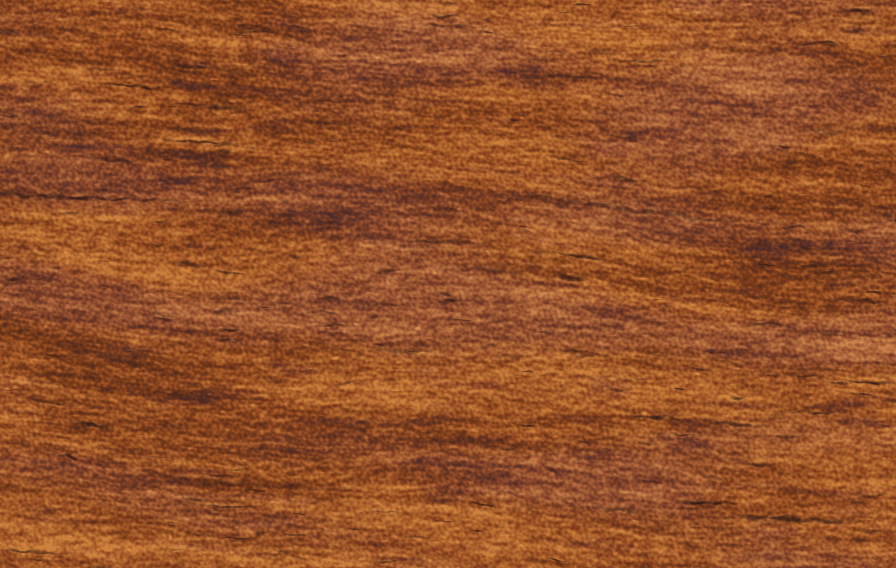
This texture is drawn by a WebGL 1 fragment shader. Its source:

```glsl
precision highp float;

uniform vec2 u_resolution;

const vec3 UMBER = vec3(0.32, 0.165, 0.11);
const vec3 RUSSET = vec3(0.48, 0.232, 0.10);
const vec3 CHESTNUT = vec3(0.60, 0.312, 0.135);
const vec3 HONEY = vec3(0.75, 0.455, 0.21);
const vec3 PORE = vec3(0.17, 0.09, 0.085);
const mat2 SKEW = mat2(0.83, 0.56, -0.56, 0.83);

float hash(vec2 p) {
  vec3 q = fract(vec3(p.xyx) * 0.1031);
  q += dot(q, q.yzx + 33.33);
  return fract((q.x + q.y) * q.z);
}

vec2 gradient(vec2 cell) {
  float angle = 6.2832 * hash(cell + 17.0);
  return vec2(cos(angle), sin(angle));
}

// Gradient noise, roughly -0.7 to 0.7
float noise(vec2 p) {
  vec2 i = floor(p);
  vec2 f = p - i;
  vec2 u = f * f * f * (f * (f * 6.0 - 15.0) + 10.0);
  vec2 e = vec2(1.0, 0.0);
  float a = dot(gradient(i), f);
  float b = dot(gradient(i + e.xy), f - e.xy);
  float c = dot(gradient(i + e.yx), f - e.yx);
  float d = dot(gradient(i + e.xx), f - e.xx);
  return mix(mix(a, b, u.x), mix(c, d, u.x), u.y);
}

float fbm(vec2 p) {
  float sum = 0.0;
  float amplitude = 1.0;
  for (int i = 0; i < 3; i++) {
    sum += amplitude * noise(p);
    p = p * 2.03 + 11.7;
    amplitude *= 0.5;
  }
  return sum;
}

// Soft elliptical spot
float spot(vec2 p, vec2 center, vec2 scale) {
  vec2 q = (p - center) * scale;
  return exp(-dot(q, q));
}

// Scattered dark dashes: one candidate per cell, kept where pores cluster
float pores(vec2 p, vec2 cell, float thickness, float share, float seed) {
  float ink = 0.0;
  vec2 home = floor(p / cell);
  for (int y = -1; y <= 1; y++) {
    for (int x = -1; x <= 1; x++) {
      vec2 id = home + vec2(float(x), float(y));
      vec2 key = id + seed;
      vec2 center = (id + vec2(hash(key), hash(key + 5.3))) * cell;
      float cluster = clamp(0.8 + 3.0 * noise(center * vec2(2.2, 5.0) + seed), 0.1, 2.2);
      float kept = step(hash(key + 9.1), share * cluster);
      float size = hash(key + 13.7);
      vec2 radius = vec2(cell.x * mix(0.15, 0.48, size * size),
                         thickness * mix(0.6, 1.3, hash(key + 21.9)));
      float d = length((p - center) / radius);
      float strength = mix(0.35, 1.0, hash(key + 31.1));
      ink = max(ink, kept * strength * (1.0 - smoothstep(0.3, 1.4, d)));
    }
  }
  return ink;
}

// Four-stop ramp from dark to light wood
vec3 woodColor(float tone) {
  vec3 color = mix(UMBER, RUSSET, clamp((tone + 0.1) / 0.43, 0.0, 1.0));
  color = mix(color, CHESTNUT, clamp((tone - 0.33) / 0.27, 0.0, 1.0));
  return mix(color, HONEY, clamp((tone - 0.6) / 0.42, 0.0, 1.35));
}

void main() {
  vec2 p = gl_FragCoord.xy / u_resolution.y;

  // Grain coordinates: falling gently to the right, with slow waves
  vec2 g = p;
  g.y += 0.065 * p.x + 0.035 * noise(p * vec2(1.4, 2.5) + 3.0);
  g.y += 0.005 * noise(p * vec2(7.0, 12.0));

  // Broad shading: dark heartwood band, paler lower right and upper left
  float band = spot(g, vec2(0.0, 0.71), vec2(0.0, 11.8));
  float glow = spot(p, vec2(1.25, 0.34), vec2(1.6, 3.5));
  float crown = spot(p, vec2(0.5, 0.94), vec2(2.0, 9.0));
  float tone = 0.585 - 0.19 * band + 0.19 * glow + 0.18 * crown;
  tone += 0.40 * fbm(g * vec2(1.3, 6.0) + 40.0);

  // Long streaks and dark smudges along the grain
  tone += 0.40 * fbm(g * vec2(2.5, 32.0) + 7.0);
  float smudge = smoothstep(0.12, 0.5, noise(g * vec2(7.0, 42.0) + 210.0));
  tone -= 0.32 * smudge * smoothstep(-0.15, 0.3, noise(g * vec2(2.0, 5.0) + 180.0));

  // Fibres and crisp short grain
  tone += 0.34 * noise(g * vec2(11.0, 85.0) + 60.0);
  tone += 0.50 * noise(g * vec2(40.0, 135.0) + 23.0);
  tone += 0.50 * noise(SKEW * p * vec2(135.0, 155.0) + 90.0);
  vec3 color = woodColor(tone);

  // Cool purplish tint drifting through the wood
  float tint = smoothstep(-0.1, 0.4, noise(g * vec2(2.0, 7.0) + 15.0) + 0.2 * band);
  tint = clamp(tint + 0.5 * smudge, 0.0, 1.0);
  color += tint * vec3(-0.015, 0.002, 0.05);

  // Dark pores with ragged outlines, from short ticks to long veins
  vec2 ragged = g + vec2(0.0, 0.007 * noise(p * vec2(38.0, 60.0)));
  float ink = pores(ragged, vec2(0.13, 0.034), 0.0040, 0.22, 3.0);
  ink = max(ink, 0.8 * pores(ragged, vec2(0.065, 0.019), 0.0028, 0.17, 71.0));
  ink = max(ink, 0.8 * pores(ragged, vec2(0.55, 0.13), 0.0042, 0.22, 130.0));
  ink *= clamp(0.85 + 1.3 * noise(p * vec2(60.0, 110.0) + 33.0), 0.0, 1.0);
  color = mix(color, PORE, 0.9 * ink);

  // Sparse pale glints in the fibres
  float glint = smoothstep(0.33, 0.6, noise(g * vec2(55.0, 125.0) + 150.0));
  color += 0.12 * glint * vec3(1.0, 0.8, 0.5);

  gl_FragColor = vec4(color, 1.0);
}
```
